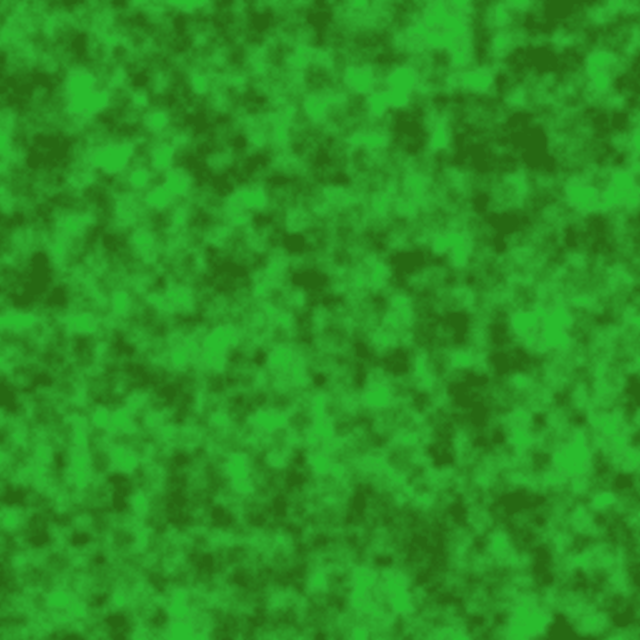
This texture is drawn by a WebGL 2 fragment shader. Its source:

```glsl
#version 300 es
precision highp float;
// Mottled grass green: soft blotches with a faint fine grain.
// Octaves of wrapping value noise are summed, stretched so that the
// extremes flatten out, and mapped onto a ramp of three greens.

uniform vec2 u_resolution;
out vec4 fragColor;

// Integer hash of a lattice point, 0 to 1
float hash(ivec2 cell, int seed) {
    uint h = uint(cell.x) * 1597u + uint(cell.y) * 51749u + uint(seed) * 7919u;
    h = (h ^ (h >> 15)) * 739397u;
    h = (h ^ (h >> 13)) * 668265u;
    h = (h ^ (h >> 11)) * 374761u;
    h ^= h >> 16;
    return float(h & 65535u) / 65535.0;
}

// Smooth value noise that repeats after the given number of cells
float wrappedNoise(vec2 uv, int cells) {
    vec2 p = uv * float(cells);
    vec2 f = fract(p);
    f = f * f * (3.0 - 2.0 * f);
    ivec2 a = ivec2(floor(p)) % cells;
    ivec2 b = (a + 1) % cells;
    float low = mix(hash(a, cells), hash(ivec2(b.x, a.y), cells), f.x);
    float high = mix(hash(ivec2(a.x, b.y), cells), hash(b, cells), f.x);
    return mix(low, high, f.y);
}

void main() {
    vec2 uv = gl_FragCoord.xy / u_resolution;

    // Broad drift, then blotches with ever finer and fainter detail
    float tone = 0.27 * (wrappedNoise(uv, 16) - 0.5);
    float amplitude = 0.5;
    for (int cells = 32; cells <= 256; cells *= 2) {
        tone += amplitude * (wrappedNoise(uv, cells) - 0.5);
        amplitude *= 0.5;
    }

    // Stretch the contrast and clip both ends to flat patches
    tone = clamp(0.49 + 1.95 * tone, 0.0, 1.0);

    // Dark, leafy and bright greens
    vec3 dark = vec3(0.15, 0.41, 0.075);
    vec3 leafy = vec3(0.185, 0.67, 0.18);
    vec3 bright = vec3(0.165, 0.735, 0.175);
    vec3 color = mix(dark, leafy, min(tone / 0.8, 1.0));
    color = mix(color, bright, max(tone - 0.8, 0.0) / 0.2);
    fragColor = vec4(color, 1.0);
}
```
